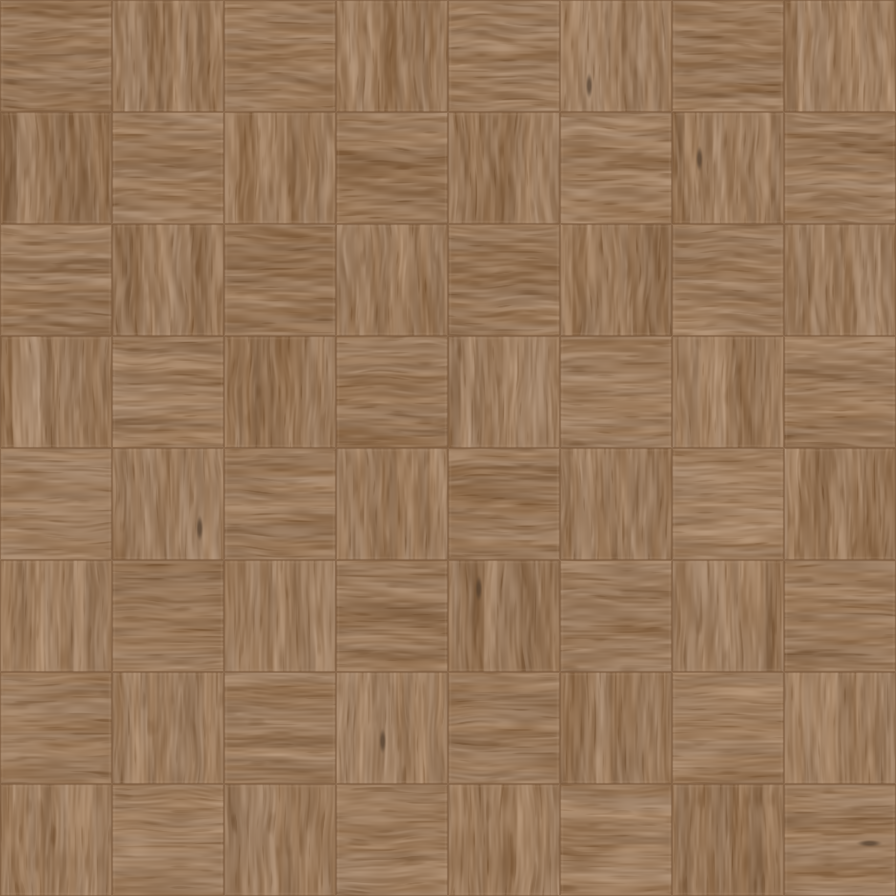
This texture is drawn by a WebGL 2 fragment shader. Its source:

```glsl
#version 300 es
precision highp float;

uniform vec2 u_resolution;
out vec4 fragColor;

const float TILES = 8.0;
const vec3 DARK_OAK = vec3(0.51, 0.38, 0.26);
const vec3 PALE_OAK = vec3(0.70, 0.58, 0.47);
const vec3 SEAM_BROWN = vec3(0.49, 0.36, 0.25);
const vec3 KNOT_BROWN = vec3(0.33, 0.25, 0.18);

float hash(vec2 p) {
    return fract(sin(dot(p, vec2(127.1, 311.7))) * 43758.5453);
}

float noise(vec2 p) {
    vec2 i = floor(p);
    vec2 f = fract(p);
    f = f * f * (3.0 - 2.0 * f);
    float low = mix(hash(i), hash(i + vec2(1.0, 0.0)), f.x);
    float high = mix(hash(i + vec2(0.0, 1.0)), hash(i + vec2(1.0, 1.0)), f.x);
    return mix(low, high, f.y);
}

// Flat bands of random tone, blended over a narrow joint
float slatTone(float across, float count, float seed) {
    float x = across * count;
    float i = floor(x);
    float joint = smoothstep(0.80, 1.0, fract(x));
    return mix(hash(vec2(i, seed)), hash(vec2(i + 1.0, seed)), joint);
}

// Layered fibres; p.x runs along the grain and p.y across it
float grainTone(vec2 p, float seed) {
    vec2 q = p + seed * vec2(3.7, 5.3);
    q.y += 0.05 * (noise(q * vec2(2.5, 4.0)) - 0.5);
    float broad = noise(q * vec2(1.3, 9.0)) - 0.5;
    float medium = noise(q * vec2(2.6, 23.0) + 17.0) - 0.5;
    float fine = noise(q * vec2(5.0, 48.0) + 41.0) - 0.5;
    float fleck = smoothstep(0.68, 0.92, noise(q * vec2(4.0, 34.0) + 73.0));
    return 0.30 * broad + 0.36 * medium + 0.44 * fine - 0.26 * fleck;
}

// Small elongated knot, present in few tiles only
float knotMask(vec2 p, float seed) {
    vec2 centre = 0.2 + 0.6 * vec2(hash(vec2(seed, 5.0)), hash(vec2(seed, 6.0)));
    float spot = length((p - centre) / vec2(0.13, 0.035));
    float present = step(0.95, hash(vec2(seed, 7.0)));
    return present * (1.0 - smoothstep(0.25, 1.0, spot));
}

vec3 woodColour(vec2 p, float seed, float contrast) {
    float count = floor(mix(6.0, 10.0, hash(vec2(seed, 1.0))));
    float wander = 0.012 * (noise(vec2(p.x * 2.0, seed)) - 0.5);
    float slats = slatTone(p.y + wander, count, seed) - 0.5;
    float tileShift = 0.12 * (hash(vec2(seed, 2.0)) - 0.5);
    float tone = 0.51 + tileShift + contrast * slats + grainTone(p, seed);
    vec3 colour = mix(DARK_OAK, PALE_OAK, clamp(tone, -0.15, 1.2));
    float warmth = noise(vec2(p.x * 1.5, p.y * 14.0) + seed) - 0.5;
    colour += warmth * vec3(0.018, 0.0, -0.022);
    return mix(colour, KNOT_BROWN, 0.75 * knotMask(p, seed));
}

float lineMask(float distanceToLine, float halfWidth, float pixel) {
    return 1.0 - smoothstep(halfWidth - 0.5 * pixel, halfWidth + 0.5 * pixel, distanceToLine);
}

void main() {
    vec2 uv = gl_FragCoord.xy / u_resolution;
    vec2 cell = floor(uv * TILES);
    vec2 local = fract(uv * TILES);
    float pixel = TILES / min(u_resolution.x, u_resolution.y);

    // Grain direction alternates in a checkerboard
    bool horizontal = mod(cell.x + cell.y, 2.0) > 0.5;
    vec2 grain = horizontal ? local : local.yx;
    float seed = 1.0 + cell.x + cell.y * TILES;
    float contrast = (horizontal ? 0.30 : 0.46) * mix(0.6, 1.25, hash(vec2(seed, 3.0)));
    vec3 colour = woodColour(grain, seed, contrast);

    // Thin seam with a faint pale edge beside it
    vec2 border = min(local, 1.0 - local);
    float edge = min(border.x, border.y);
    colour = mix(colour, PALE_OAK, 0.18 * lineMask(abs(edge - 0.022), 0.008, pixel));
    colour = mix(colour, SEAM_BROWN, 0.60 * lineMask(edge, 0.010, pixel));

    fragColor = vec4(colour, 1.0);
}
```
